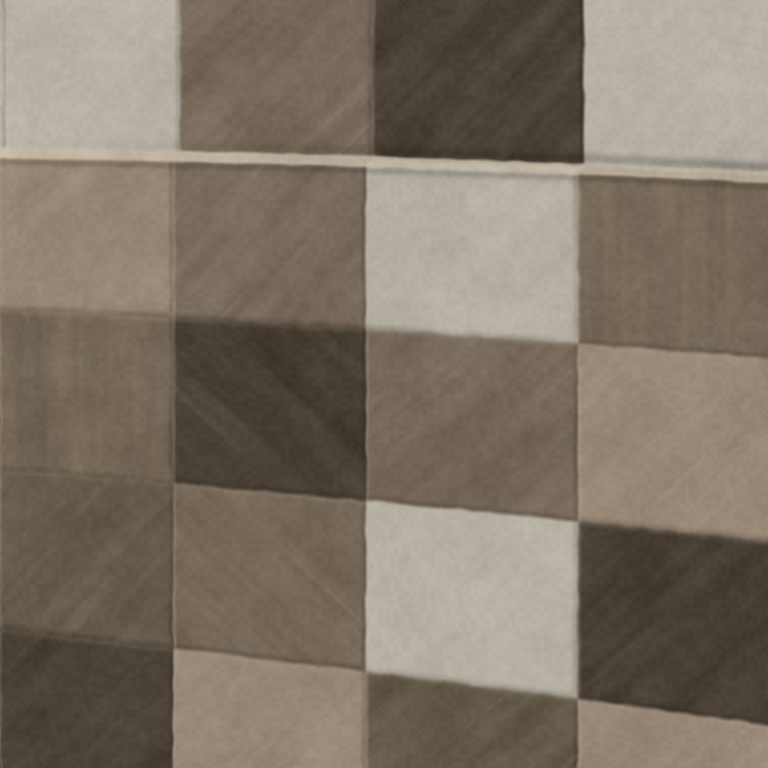
Give the GLSL for this texture, as a WebGL 1 fragment shader.

```glsl
precision highp float;
// Stone mosaic seen slightly askew: four columns and five rows of matt tiles
// in five tones, with brushed grain, faint joints and one pale sheet gap.
// A curved grid gives cell coordinates; neighbouring tiles blend at the edges.
uniform vec2 u_resolution;

const vec3 DARK  = vec3(0.285, 0.250, 0.208);
const vec3 OLIVE = vec3(0.390, 0.350, 0.286);
const vec3 TAUPE = vec3(0.460, 0.407, 0.345);
const vec3 BEIGE = vec3(0.592, 0.528, 0.458);
const vec3 PALE  = vec3(0.712, 0.690, 0.640);
const vec3 GROUT = vec3(0.770, 0.725, 0.650);

float hash(vec2 p) {
  vec3 q = fract(vec3(p.xyx) * 0.1031);
  q += dot(q, q.yzx + 33.33);
  return fract((q.x + q.y) * q.z);
}

float noise(vec2 p) {
  vec2 i = floor(p), f = fract(p);
  f = f * f * (3.0 - 2.0 * f);
  float low = mix(hash(i), hash(i + vec2(1.0, 0.0)), f.x);
  float high = mix(hash(i + vec2(0.0, 1.0)), hash(i + 1.0), f.x);
  return mix(low, high, f.y);
}

// Soft bump centred on zero
float ridge(float d, float width) {
  return exp(-d * d / (width * width));
}

// Tone number of a cell, 0 dark to 4 pale; rows count from the top
float toneIndex(vec2 cell) {
  vec4 row = vec4(4.0, 2.0, 0.0, 4.0);
  if (cell.y > 0.5) row = vec4(3.0, 2.0, 4.0, 2.0);
  if (cell.y > 1.5) row = vec4(2.0, 0.0, 2.0, 3.0);
  if (cell.y > 2.5) row = vec4(1.0, 2.0, 4.0, 0.0);
  if (cell.y > 3.5) row = vec4(0.0, 3.0, 1.0, 3.0);
  vec2 half2 = cell.x < 1.5 ? row.xy : row.zw;
  return mod(cell.x, 2.0) < 0.5 ? half2.x : half2.y;
}

vec3 toneColor(float tone) {
  vec3 c = mix(DARK, OLIVE, step(0.5, tone));
  c = mix(c, TAUPE, step(1.5, tone));
  c = mix(c, BEIGE, step(2.5, tone));
  return mix(c, PALE, step(3.5, tone));
}

// Brushed streaks running along the given angle
float grain(vec2 p, float angle, float seed) {
  vec2 along = vec2(cos(angle), sin(angle));
  vec2 q = vec2(dot(p, along), dot(p, vec2(-along.y, along.x)));
  float broad = noise(q * vec2(5.0, 42.0) + seed * 61.0 + 90.0) - 0.5;
  float fine = noise(q * vec2(9.0, 125.0) + seed * 37.0 + 200.0) - 0.5;
  float scratch = smoothstep(0.80, 1.0, noise(q * vec2(4.0, 75.0) + seed * 83.0 + 300.0));
  return 0.040 * broad + 0.026 * fine + 0.030 * scratch;
}

vec3 tile(vec2 cell, vec2 p) {
  cell = clamp(cell, vec2(0.0), vec2(3.0, 4.0));
  float tone = toneIndex(cell);
  float seed = hash(cell + 7.3);
  float angle = seed < 0.3 ? -0.75 : 0.60 + 0.25 * seed;
  bool upright = abs(tone - 2.0) < 0.5 && abs(cell.x - 1.5) > 1.0;
  if (upright) angle = 1.57;
  float strength = tone > 3.5 ? 0.35 : tone > 2.5 ? 0.6 : 1.0;
  vec3 tint = (seed - 0.5) * vec3(0.020, 0.016, 0.024);
  vec3 warmth = upright ? vec3(1.15, 0.95, 0.60) : vec3(1.0);
  return toneColor(tone) + tint + strength * grain(p, angle, seed) * warmth;
}

// Column coordinate; columns widen towards the right
float columnAt(float x) {
  return (sqrt(0.0456 + 0.05 * max(x, -0.5)) - 0.2135) / 0.025;
}

void main() {
  vec2 p = gl_FragCoord.xy / u_resolution;
  float down = 1.0 - p.y;
  vec2 wobble = vec2(noise(p * 55.0), noise(p * 55.0 + 40.0)) - 0.5;

  // Grid: rows tilt and grow to the right, the top sheet sits a little aside
  float sheetEdge = 0.195 + 0.016 * p.x + 0.016 * p.x * p.x;
  float rowHeight = mix(0.208, 0.239, p.x);
  float gap = down - sheetEdge - 0.004 + 0.002 * wobble.y;
  float shift = 0.008 * (1.0 - smoothstep(-0.004, 0.004, gap));
  vec2 grid = vec2(columnAt(p.x - shift + 0.0025 * wobble.x),
                   (down - sheetEdge + 0.003 * wobble.y) / rowHeight + 1.0);

  // Blend the four tiles around the nearest grid crossing
  vec2 edge = floor(grid + 0.5);
  vec2 offset = (grid - edge) * vec2(0.25, rowHeight);
  vec2 t = smoothstep(vec2(-0.0028, -0.0042), vec2(0.0028, 0.0042), offset);
  vec3 above = mix(tile(edge - 1.0, p), tile(edge - vec2(0.0, 1.0), p), t.x);
  vec3 below = mix(tile(edge - vec2(1.0, 0.0), p), tile(edge, p), t.x);
  vec3 color = mix(above, below, t.y);

  // Worn joints: a dark crease beside a thin light rim
  float wear = 0.4 + 0.6 * noise(p * 24.0 + 11.0);
  float plain = smoothstep(0.008, 0.025, abs(gap));
  float crease = ridge(offset.x + 0.003, 0.003) + plain * ridge(offset.y + 0.003, 0.004);
  float rim = ridge(offset.x - 0.0015, 0.0022) + 0.5 * plain * ridge(offset.y - 0.003, 0.003);
  color *= 1.0 - 0.16 * wear * min(crease, 1.0);
  color = mix(color, GROUT, 0.26 * wear * min(rim, 1.0));

  // Pale gap between the sheets, with a shadow on both sides
  float shade = 0.22 * p.x * ridge(gap + 0.014, 0.007) + 0.15 * ridge(gap - 0.012, 0.005);
  color *= 1.0 - shade;
  float line = 1.0 - smoothstep(0.004, 0.010, abs(gap));
  color = mix(color, GROUT * (0.95 + 0.08 * wear), line * mix(0.92, 0.75, p.x));

  // Cloudy mottling and fine speckle
  float mottle = 0.030 * (noise(p * 19.0 + 5.0) - 0.5) + 0.022 * (noise(p * 70.0) - 0.5);
  float speckle = 0.030 * (noise(p * 190.0 + 17.0) - 0.5);
  gl_FragColor = vec4(color + mottle + speckle, 1.0);
}
```
